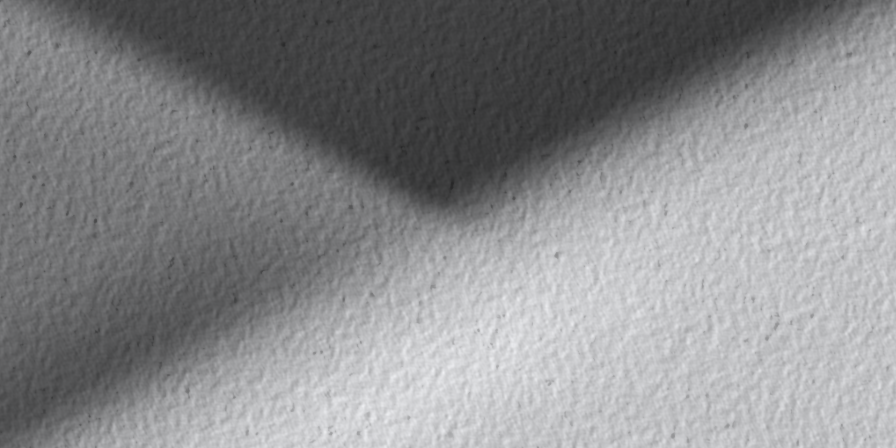
A WebGL 1 fragment shader for this texture:

```glsl
precision highp float;

uniform vec2 u_resolution;

// Layout, in canvas heights
const vec2 APEX = vec2(0.99, 0.515);
const vec2 LIT_NORMAL = vec2(0.47, -0.883);
const vec2 WEDGE_NORMAL = vec2(0.467, 0.884);

// Tones
const float WEDGE_TONE = 0.225;
const float LEFT_TONE = 0.455;
const float LIT_TONE = 0.71;
const float GLOW_GAIN = 0.10;
const vec3 TINT = vec3(0.994, 0.998, 1.010);

// Plaster relief
const float GRAIN_SCALE = 72.0;
const float RELIEF_STEP = 0.0035;
const vec2 RELIEF_LIGHT = vec2(0.86, -0.51);
const float RELIEF_GAIN = 0.25;
const float PIT_GAIN = 0.10;

float hash(vec2 p) {
    vec3 q = fract(p.xyx * 0.1031);
    q += dot(q, q.yzx + 33.33);
    return fract((q.x + q.y) * q.z);
}

float noise(vec2 p) {
    vec2 i = floor(p);
    vec2 f = fract(p);
    f = f * f * (3.0 - 2.0 * f);
    float low = mix(hash(i), hash(i + vec2(1.0, 0.0)), f.x);
    float high = mix(hash(i + vec2(0.0, 1.0)), hash(i + vec2(1.0, 1.0)), f.x);
    return mix(low, high, f.y);
}

// Rough plaster height: slanted lumps in three octaves
float plasterHeight(vec2 p) {
    vec2 q = mat2(0.95, -0.25, 0.31, 0.80) * p * GRAIN_SCALE + 40.0;
    float height = 0.0;
    float weight = 0.55;
    for (int i = 0; i < 3; i++) {
        height += weight * noise(q);
        q = mat2(1.5, 1.0, -1.0, 1.5) * q + 90.0;
        weight *= 0.5;
    }
    return height;
}

float gaussian(float x, float width) {
    return exp(-x * x / (width * width));
}

// Smooth illumination of the wall, without relief
float illumination(vec2 p) {
    vec2 q = p - APEX;
    float litDist = dot(q, LIT_NORMAL);
    float wedgeDist = dot(q, WEDGE_NORMAL);

    // Dim left plane, darkening towards its lower edge
    float left = LEFT_TONE + 0.09 * (p.y - 0.5);
    left -= 0.11 * smoothstep(-0.32, -0.04, litDist) * smoothstep(0.95, 0.25, p.x);
    left += 0.04 * gaussian(wedgeDist + 0.10, 0.12);

    // Shadow wedge, deepest beside its right edge
    float wedge = WEDGE_TONE + 0.035 * smoothstep(0.0, -0.5, litDist);
    float softness = mix(0.045, 0.075, smoothstep(0.0, 0.9, -q.x));
    float shade = mix(left, wedge, smoothstep(-softness, softness, wedgeDist));

    // Bright plane with a diagonal glow below the apex
    float lit = LIT_TONE + 0.05 * smoothstep(0.1, 0.5, litDist);
    float along = dot(q, vec2(0.883, 0.47));
    lit += GLOW_GAIN * gaussian(litDist - 0.29, 0.16) * gaussian(along + 0.15, 0.65);
    lit -= 0.05 * smoothstep(0.2, 1.1, along) * smoothstep(0.3, 0.0, litDist);

    float edge = smoothstep(-0.07, 0.10, litDist);
    float tail = smoothstep(0.0, 0.22, litDist);
    return mix(shade, lit, 0.72 * edge + 0.28 * tail);
}

void main() {
    vec2 p = gl_FragCoord.xy / u_resolution.y;
    float tone = illumination(p);

    // Directional relief and small shaded pits
    vec2 offset = RELIEF_LIGHT * RELIEF_STEP;
    float slope = plasterHeight(p - offset) - plasterHeight(p + offset);
    float pit = smoothstep(0.72, 0.95, noise(p * GRAIN_SCALE * 0.85 + 17.0));
    pit *= smoothstep(0.05, 0.25, -slope);
    float strength = mix(0.45, 1.0, smoothstep(0.2, 0.6, tone));
    float mottling = 0.025 * (noise(p * 14.0) - 0.5);

    tone += strength * (RELIEF_GAIN * slope - PIT_GAIN * pit) + tone * mottling;
    gl_FragColor = vec4(clamp(tone * TINT, 0.0, 1.0), 1.0);
}
```
